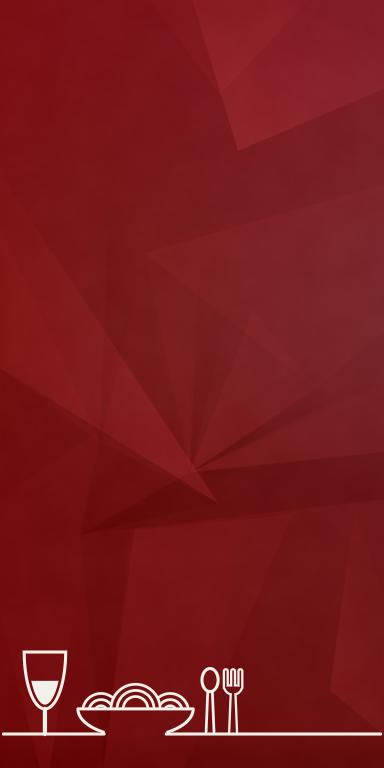
This background is drawn by a WebGL 1 fragment shader. Its source:

```glsl
precision highp float;
// Crimson backdrop of faceted light shards with a cream line-art table setting.
uniform vec2 u_resolution;

#define CREAM vec3(0.95, 0.94, 0.91)
#define SHARD_TINT vec3(1.0, 0.45, 0.5)
#define CONTRAST 1.0
#define GRAIN 0.012
#define STROKE 0.4
#define GROUND_Y 8.85
#define RIM_Y 15.4

// Coordinates: the canvas is 100 wide and 200 high, origin at the lower left.
float cross2(vec2 a, vec2 b) { return a.x * b.y - a.y * b.x; }

vec2 gradientAt(vec2 cell) {
  float angle = 6.2832 * fract(sin(dot(cell, vec2(127.1, 311.7))) * 4375.85);
  return vec2(cos(angle), sin(angle));
}

float gradientNoise(vec2 p) {
  vec2 i = floor(p), f = fract(p), u = f * f * (3.0 - 2.0 * f), e = vec2(1.0, 0.0);
  float low = mix(dot(gradientAt(i), f), dot(gradientAt(i + e), f - e), u.x);
  float high = mix(dot(gradientAt(i + e.yx), f - e.yx), dot(gradientAt(i + 1.0), f - 1.0), u.x);
  return mix(low, high, u.y);
}

// Triangle that is strongest at apex a and fades to "keep" at side bc.
float shard(vec2 p, vec2 a, vec2 b, vec2 c, float keep) {
  float area = cross2(b - a, c - a);
  float fromBase = cross2(c - b, p - b);
  vec3 side = sign(area) * vec3(fromBase / length(c - b),
    cross2(a - c, p - c) / length(a - c), cross2(b - a, p - a) / length(b - a));
  float inside = clamp(min(side.x, min(side.y, side.z)) * u_resolution.x / 130.0 + 0.5, 0.0, 1.0);
  return inside * mix(keep, 1.0, clamp(fromBase / area, 0.0, 1.0));
}

float segment(vec2 p, vec2 a, vec2 b) {
  vec2 d = b - a;
  return length(p - a - d * clamp(dot(p - a, d) / dot(d, d), 0.0, 1.0));
}

float ellipse(vec2 p, vec2 r) {
  float k = length(p / r);
  return k * (k - 1.0) / max(length(p / (r * r)), 0.001);
}

vec3 baseGradient(vec2 p) {
  float x = p.x / 100.0;
  vec3 bottom = mix(vec3(0.43, 0.03, 0.035), vec3(0.42, 0.07, 0.07), x);
  vec3 low = mix(vec3(0.45, 0.05, 0.05), vec3(0.44, 0.09, 0.10), x);
  vec3 middle = mix(vec3(0.48, 0.08, 0.07), vec3(0.46, 0.15, 0.17), x);
  vec3 top = mix(vec3(0.48, 0.06, 0.08), vec3(0.49, 0.11, 0.14), x);
  vec3 col = mix(bottom, low, smoothstep(0.0, 60.0, p.y));
  col = mix(col, middle, smoothstep(60.0, 115.0, p.y));
  col = mix(col, top, smoothstep(115.0, 200.0, p.y));
  return col - SHARD_TINT * 0.04 * (1.0 - smoothstep(0.0, 12.0, p.y));
}

float shardLight(vec2 p) {
  vec2 hub = vec2(49.5, 77.0), tip = vec2(56.8, 69.0), notch = vec2(26.0, 85.0);
  vec2 corner = vec2(82.3, 98.7), heel = vec2(20.8, 60.7), peak = vec2(37.8, 134.1);
  // Upper shards
  float v = 0.085 * shard(p, vec2(62.0, 160.7), vec2(44.0, 220.0), vec2(140.0, 194.0), 0.1);
  v += 0.035 * shard(p, vec2(57.3, 175.3), vec2(50.0, 200.0), vec2(80.2, 200.0), 0.5);
  v += 0.03 * shard(p, vec2(57.3, 175.3), vec2(39.0, 200.0), vec2(50.0, 200.0), 0.4);
  // Wide pane and the fan below it
  v += 0.03 * shard(p, peak, vec2(166.0, 171.0), corner, 0.5);
  v += 0.03 * shard(p, hub, peak, vec2(52.0, 130.0), 0.2);
  v -= 0.02 * shard(p, hub, vec2(50.0, 125.0), vec2(60.0, 120.0), 0.1);
  v += 0.035 * shard(p, hub, vec2(66.0, 119.0), corner, 0.4);
  v -= 0.055 * shard(p, hub, corner, vec2(92.0, 98.0), 0.1);
  v += 0.025 * shard(p, hub, vec2(100.0, 100.0), vec2(100.0, 82.3), 0.4);
  v -= 0.045 * shard(p, hub, vec2(100.0, 82.3), vec2(100.0, 70.0), 0.7);
  v -= 0.03 * shard(p, heel, hub, vec2(100.0, 70.0), 1.2);
  // Left blade and its shadows
  v += 0.085 * shard(p, tip, vec2(0.0, 104.2), vec2(0.0, 155.0), 0.1);
  v += 0.02 * shard(p, notch, vec2(0.0, 141.0), vec2(0.0, 104.2), 0.6);
  v -= 0.03 * shard(p, notch, vec2(29.0, 160.0), vec2(38.0, 134.0), 0.0);
  v -= 0.03 * shard(p, heel, notch, tip, 0.6);
  v -= 0.03 * shard(p, vec2(0.0, 104.2), vec2(26.0, 88.0), vec2(0.0, 70.0), 0.4);
  // Lower panes
  v += 0.035 * shard(p, vec2(35.0, 62.0), vec2(76.0, 66.0), vec2(27.0, 0.0), 0.7);
  v += 0.025 * shard(p, vec2(76.0, 66.0), vec2(27.0, 0.0), vec2(48.0, 0.0), 0.8);
  v -= 0.025 * shard(p, vec2(27.0, 0.0), vec2(34.0, 62.0), heel, 0.5);
  v += 0.06 * shard(p, vec2(85.9, 20.3), vec2(92.5, 68.0), vec2(115.0, -4.0), 0.2);
  return v + 0.05 * shard(p, vec2(12.0, -6.0), vec2(0.0, 40.0), vec2(20.0, 45.0), 0.1);
}

float glassDistance(vec2 p) {
  vec2 q = p - vec2(11.7, 30.2);
  float cup = ellipse(q, vec2(5.4, 14.8));
  float d = min(abs(max(cup, q.y)) - STROKE, max(cup + 1.1, q.y + 7.5));
  return min(d, segment(q, vec2(0.0, -14.8), vec2(0.0, GROUND_Y - 30.2)) - 0.55);
}

float bowlDistance(vec2 p) {
  vec2 q = vec2(abs(p.x - 35.3), p.y - RIM_Y);
  float side = abs(ellipse(q, vec2(15.0, 7.3))) - STROKE;
  float d = min(segment(q, vec2(0.0), vec2(15.0, 0.0)) - STROKE, max(side, max(q.y, 8.0 - q.x)));
  for (int i = 0; i < 3; i++) {  // nested noodle arcs
    float inset = 1.6 * float(i);
    float mound = abs(length(q) - 6.4 + inset) - 0.36;
    float flank = abs(length(q - vec2(9.0, -0.8)) - 4.8 + inset) - 0.36;
    d = min(d, max(min(mound, max(flank, 6.4 - length(q))), -q.y));
  }
  return d;
}

float cutleryDistance(vec2 p) {
  float halfWidth = mix(1.05, 0.6, clamp((p.y - GROUND_Y) / 11.0, 0.0, 1.0));
  vec2 s = p - vec2(54.7, 22.9), f = p - vec2(60.7, 21.5);
  float spoon = abs(ellipse(s, vec2(2.1, 3.0))) - STROKE;
  spoon = min(spoon, max(abs(abs(s.x) - halfWidth) - 0.36, p.y - 20.0));
  float fork = min(max(length(f) - 2.4, f.y), max(abs(f.x) - halfWidth, f.y + 1.5));
  for (int i = -1; i <= 1; i++) {  // tines
    float x = 1.9 * float(i);
    fork = min(fork, segment(f, vec2(x, -0.5), vec2(x, 3.7)) - 0.5);
  }
  return max(min(spoon, abs(fork) - 0.3), GROUND_Y - p.y);
}

void main() {
  vec2 p = gl_FragCoord.xy / u_resolution * vec2(100.0, 200.0);
  vec3 col = baseGradient(p) + SHARD_TINT * CONTRAST * shardLight(p);
  col += GRAIN * (gradientNoise(p * 0.12) + 0.5 * gradientNoise(p * 0.4));

  // Table line, broken under the bowl
  float ink = segment(p, vec2(0.9, GROUND_Y), vec2(27.1, GROUND_Y)) - STROKE;
  ink = min(ink, segment(p, vec2(43.3, GROUND_Y), vec2(99.1, GROUND_Y)) - STROKE);
  ink = min(min(ink, glassDistance(p)), min(bowlDistance(p), cutleryDistance(p)));
  col = mix(col, CREAM, clamp(0.5 - ink * u_resolution.x / 100.0, 0.0, 1.0));
  gl_FragColor = vec4(col, 1.0);
}
```
